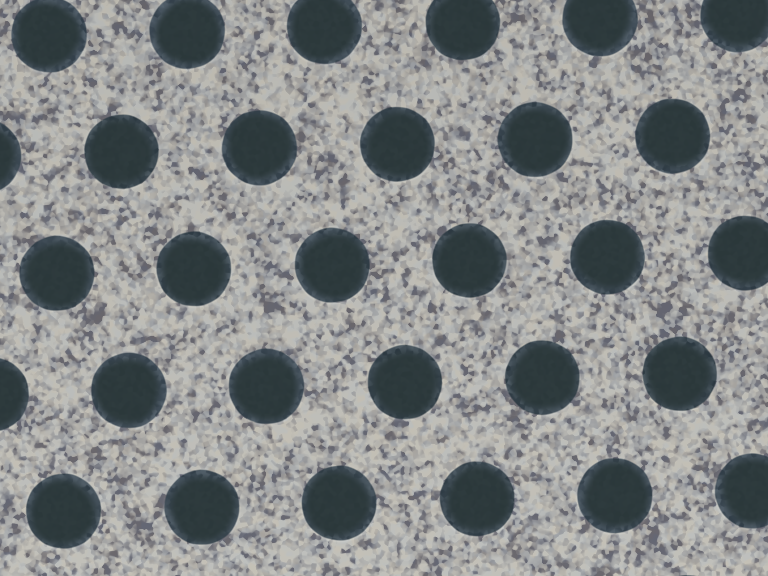
This pattern is drawn by a Shadertoy shader. Its source:

```glsl
#define FIRST_HOLE vec2(0.5764, 0.5399)
#define STEP_ALONG vec2(0.2391, 0.0071)
#define STEP_DOWN vec2(0.1259, -0.2033)
#define HOLE_RADIUS 0.0648
#define EDGE_SOFTNESS 0.0017
#define GRAIN_SCALE 135.0
#define CORE_COLOR vec3(0.175, 0.225, 0.235)
#define RIM_COLOR vec3(0.255, 0.305, 0.345)
#define FLECK_COLOR vec3(0.40, 0.40, 0.435)
#define STONE_COLOR vec3(0.635, 0.635, 0.632)
#define CREAM_COLOR vec3(0.745, 0.742, 0.718)

vec3 hash3(vec2 p) {
    vec3 q = fract(p.xyx * vec3(0.1031, 0.1030, 0.0973));
    q += dot(q, q.yxz + 33.33);
    return fract((q.xxy + q.yzz) * q.zyx);
}

// Soft cellular noise: each jittered grain spreads its own random tone
float grain(vec2 p) {
    vec2 cell = floor(p);
    float total = 0.0;
    float weightSum = 0.0;
    for (int y = -1; y <= 1; y++) {
        for (int x = -1; x <= 1; x++) {
            vec2 id = cell + vec2(x, y);
            vec3 rnd = hash3(id + 200.0);
            vec2 d = id + rnd.xy - p;
            float weight = exp(-7.0 * dot(d, d));
            total += weight * rnd.z;
            weightSum += weight;
        }
    }
    return total / weightSum;
}

// Speckled granite: pale grains, grey body, cool dark flecks
vec3 graniteColor(vec2 p, float fine) {
    float medium = grain(p * GRAIN_SCALE * 0.5 + 31.0);
    float coarse = grain(p * GRAIN_SCALE * 0.16 + 77.0);
    float tone = 0.5 + 1.0 * (fine - 0.5) + 0.75 * (medium - 0.5) + 0.4 * (coarse - 0.5);
    vec3 color = mix(STONE_COLOR, CREAM_COLOR, clamp((tone - 0.4) / 0.45, 0.0, 1.0));
    color = mix(color, FLECK_COLOR, 1.0 - smoothstep(-0.1, 0.4, tone));
    color += vec3(0.03, 0.005, -0.03) * (grain(p * GRAIN_SCALE * 0.7 + 143.0) - 0.5);
    return color * mix(1.015, 0.975, p.y);
}

// Dark bore with a bluish, unevenly lit wall near the edge
vec3 holeColor(float r, float angle, vec3 rnd, float fine) {
    float unevenness = 0.05 * sin(angle + 6.283 * rnd.x) + 0.025 * sin(3.0 * angle + 6.283 * rnd.y);
    float wall = smoothstep(0.70, 1.0, r + unevenness);
    vec3 color = mix(CORE_COLOR, RIM_COLOR, wall * (0.75 + 0.4 * rnd.z));
    return color + (fine - 0.5) * (0.015 + 0.13 * wall * wall);
}

void mainImage(out vec4 fragColor, in vec2 fragCoord) {
    vec2 uv = fragCoord / iResolution.y;

    // Skewed lattice of holes
    mat2 lattice = mat2(STEP_ALONG, STEP_DOWN);
    vec2 id = round(inverse(lattice) * (uv - FIRST_HOLE));
    vec3 rnd = hash3(id + 50.0);
    vec2 offset = uv - FIRST_HOLE - lattice * id - (rnd.xy - 0.5) * 0.0016;
    float angle = atan(offset.y, offset.x);

    // Slightly worn outline
    float radius = HOLE_RADIUS + (rnd.z - 0.5) * 0.0012;
    radius += 0.0003 * sin(5.0 * angle + 6.283 * rnd.x) + 0.0002 * sin(11.0 * angle + 6.283 * rnd.y);
    float dist = length(offset) - radius;

    float fine = grain(uv * GRAIN_SCALE);
    vec3 color = graniteColor(uv, fine);

    // Pale bevel, strongest along the lower edge
    float bevel = exp(-pow((dist - 0.002) / 0.002, 2.0));
    color += 0.035 * bevel * (0.6 - 0.4 * sin(angle));

    float softness = max(EDGE_SOFTNESS, 0.75 / iResolution.y);
    float outside = smoothstep(-softness, softness, dist);
    color = mix(holeColor(length(offset) / radius, angle, rnd, fine), color, outside);

    fragColor = vec4(clamp(color, 0.0, 1.0), 1.0);
}
```
